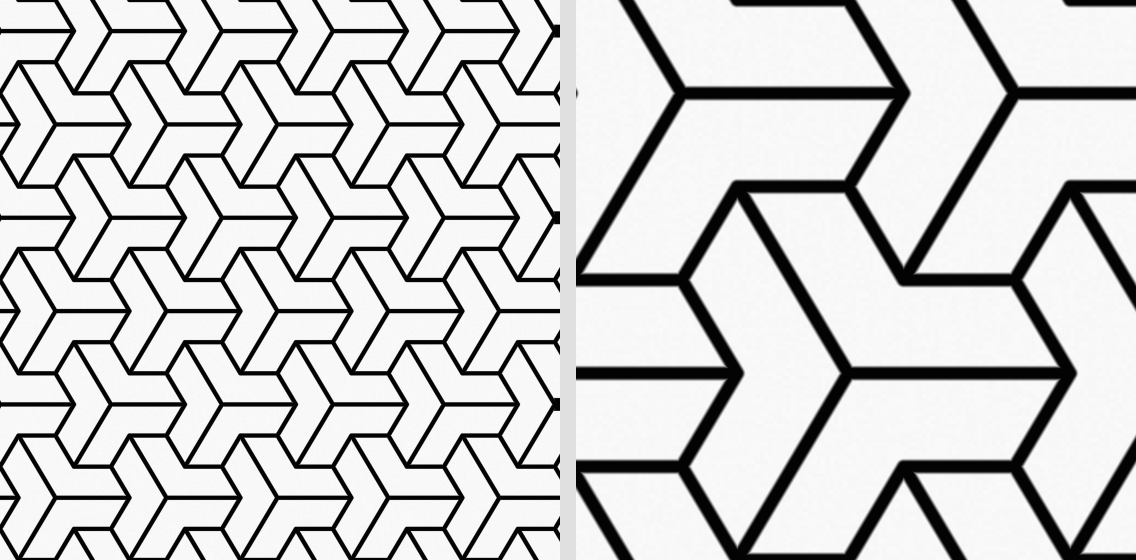
Left, the full canvas; right, a detail of the centre.
This pattern is drawn by a WebGL 1 fragment shader. Its source:

```glsl
precision highp float;
// Interlocking three-armed tiles in black outline on near-white paper.
// Each tile is three spokes and six outline edges, all horizontal segments
// turned by thirds of a circle, placed on a staggered lattice of 5 by 6 rows.

uniform vec2 u_resolution;

const float H = 0.8660254; // height of a triangle with unit side

float hash(vec2 p) {
  return fract(sin(dot(p, vec2(127.1, 311.7))) * 43758.5453);
}

// Distance to a horizontal segment from x0 to x1 on the axis
float segment(vec2 p, float x0, float x1) {
  return length(vec2(p.x - clamp(p.x, x0, x1), p.y));
}

// Spokes of length 2, each flanked by a pair of unit edges
float tileLines(vec2 p) {
  float d = 10.0;
  for (int i = 0; i < 3; i++) {
    d = min(d, segment(p, 0.0, 2.0));
    d = min(d, segment(vec2(p.x, abs(p.y) - H), 0.5, 1.5));
    p = mat2(-0.5, H, -H, -0.5) * p;
  }
  return d;
}

// Nearest line among the tiles around p; every other row shifts half a tile
float latticeLines(vec2 p) {
  float nearestRow = floor(p.y / (3.0 * H) + 0.5);
  float d = 10.0;
  for (int j = -1; j <= 1; j++) {
    float row = nearestRow + float(j);
    float x = mod(p.x - 1.5 * row + 1.5, 3.0) - 1.5;
    float y = p.y - 3.0 * H * row;
    for (int i = -1; i <= 1; i++) {
      d = min(d, tileLines(vec2(x + 3.0 * float(i), y)));
    }
  }
  return d;
}

void main() {
  vec2 uv = gl_FragCoord.xy / u_resolution;
  vec2 p = (uv - vec2(0.4954, 0.7778)) * vec2(15.14, 18.0 * H);

  // Line work with a slightly soft edge
  float soft = max(0.02, 11.0 / u_resolution.x);
  float ink = 1.0 - smoothstep(0.06 - soft, 0.06 + soft, latticeLines(p));

  // Square ink blots where the right border cuts the tile centres
  float rowY = abs(fract((uv.y - 0.2778) * 3.0 + 0.5) - 0.5) / 3.0;
  float blot = max(0.9895 - uv.x, rowY - 0.0115);
  float edge = 0.75 / u_resolution.x;
  ink = max(ink, 1.0 - smoothstep(-edge, edge, blot));

  // Faint paper grain
  float grain = hash(floor(uv * 384.0)) - 0.5;
  vec3 paper = vec3(0.976, 0.973, 0.973) + 0.012 * grain;
  gl_FragColor = vec4(mix(paper, vec3(0.012), ink), 1.0);
}
```
